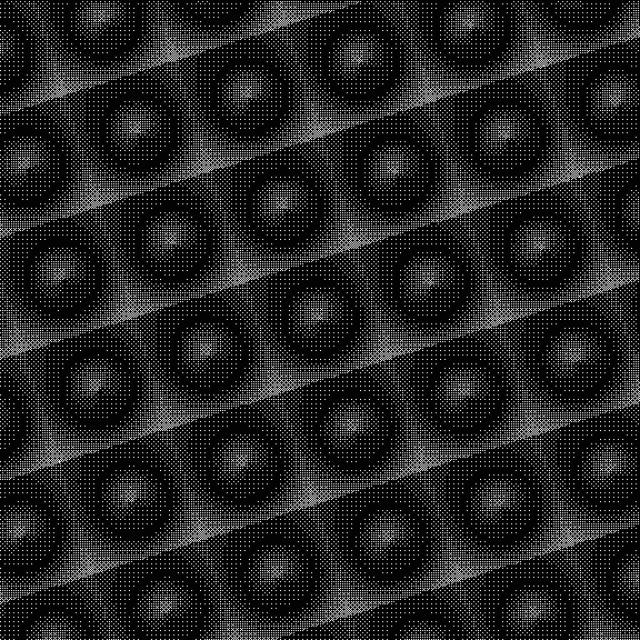
Give the GLSL for this pattern, as a WebGL 1 fragment shader.

```glsl
precision highp float;

uniform vec2 u_resolution;

const float DOTS_ACROSS = 576.0;
const float REPEATS = 5.5;
const float TILT = 0.305;
const float RING_RADIUS = 0.31;
const float LIGHT_ANGLE = -1.36;
const float AMBIENT = 0.018;
const float RELIEF = 0.84;
const float DIRECTION = 0.58;
const vec3 INK = vec3(0.01);
const vec3 DOT = vec3(0.98);

vec2 rotate(vec2 p, float angle) {
  float c = cos(angle);
  float s = sin(angle);
  return vec2(c * p.x + s * p.y, c * p.y - s * p.x);
}

// Ordered dither thresholds
float bayer2(vec2 cell) {
  vec2 a = mod(floor(cell), 2.0);
  return fract(a.x * 0.5 + a.y * a.y * 0.75);
}

float bayer4(vec2 cell) {
  return bayer2(cell * 0.5) * 0.25 + bayer2(cell) + 1.0 / 32.0;
}

// Round trough: dark at the ring, brighter on slopes that face the light
float troughLight(vec2 p, float radius, float angle) {
  float r = length(p);
  float d = r - radius;
  vec2 outward = p / max(r, 0.0001);
  vec2 light = vec2(cos(angle), sin(angle));
  return RELIEF * abs(d) + DIRECTION * d * dot(outward, light);
}

// Brightness of the tilted square tiles
float tileTone(vec2 uv) {
  vec2 grid = rotate(uv - 0.5, TILT) * REPEATS;
  vec2 tile = fract(grid + 0.5) - 0.5;
  return AMBIENT + troughLight(tile, RING_RADIUS, LIGHT_ANGLE);
}

// Share of a square pixel that a unit cell covers
float cellCoverage(vec2 center, float pixel, vec2 cell) {
  vec2 low = max(center - 0.5 * pixel, cell);
  vec2 high = min(center + 0.5 * pixel, cell + 1.0);
  vec2 overlap = max(high - low, 0.0) / pixel;
  return overlap.x * overlap.y;
}

// Dithered dots averaged over the pixel
float ditheredDots(vec2 p, float pixel) {
  float sum = 0.0;
  for (int j = -1; j <= 1; j++) {
    for (int i = -1; i <= 1; i++) {
      vec2 cell = floor(p) + vec2(float(i), float(j));
      float tone = tileTone((cell + 0.5) / DOTS_ACROSS);
      sum += step(bayer4(cell), tone) * cellCoverage(p, pixel, cell);
    }
  }
  return sum;
}

void main() {
  float side = min(u_resolution.x, u_resolution.y);
  float pixel = DOTS_ACROSS / side;
  float lit = ditheredDots(gl_FragCoord.xy * pixel, pixel);
  gl_FragColor = vec4(mix(INK, DOT, lit), 1.0);
}
```
